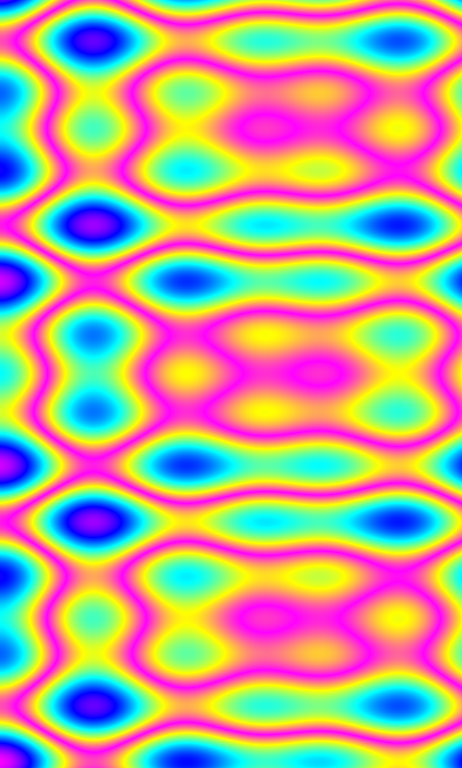
A WebGL 2 fragment shader for this pattern:

```glsl
#version 300 es
precision highp float;
// Plasma of rounded cells: two beating wave pairs, one across and one up,
// are summed into a height field. Its absolute value runs through a
// magenta - yellow - cyan - blue - magenta ramp, so zero lines are magenta.

#define CENTER vec2(0.381, 0.5137)   // symmetry point, in canvas heights
#define FREQ_X vec2(20.65, 28.60)    // wave pair across, radians per height
#define FREQ_Y vec2(30.64, 49.90)    // wave pair up, radians per height
#define GAIN 1.0                     // ramp steps per unit of field

uniform vec2 u_resolution;
out vec4 fragColor;

// Sum of the wave pairs: odd about the center across, even up.
float plasmaField(vec2 p) {
    vec2 across = sin(FREQ_X * p.x);
    vec2 up = cos(FREQ_Y * p.y);
    return across.x - across.y + up.x - up.y;
}

// Piecewise linear ramp: 0 magenta, 1 yellow, 2 cyan, 3 blue, 4 magenta.
vec3 neonRamp(float t) {
    return clamp(vec3(abs(t - 2.5) - 0.5,
                      1.5 - abs(t - 1.5),
                      abs(t - 1.0)), 0.0, 1.0);
}

void main() {
    vec2 p = gl_FragCoord.xy / u_resolution.y - CENTER;
    float level = GAIN * abs(plasmaField(p));
    fragColor = vec4(neonRamp(level), 1.0);
}
```
